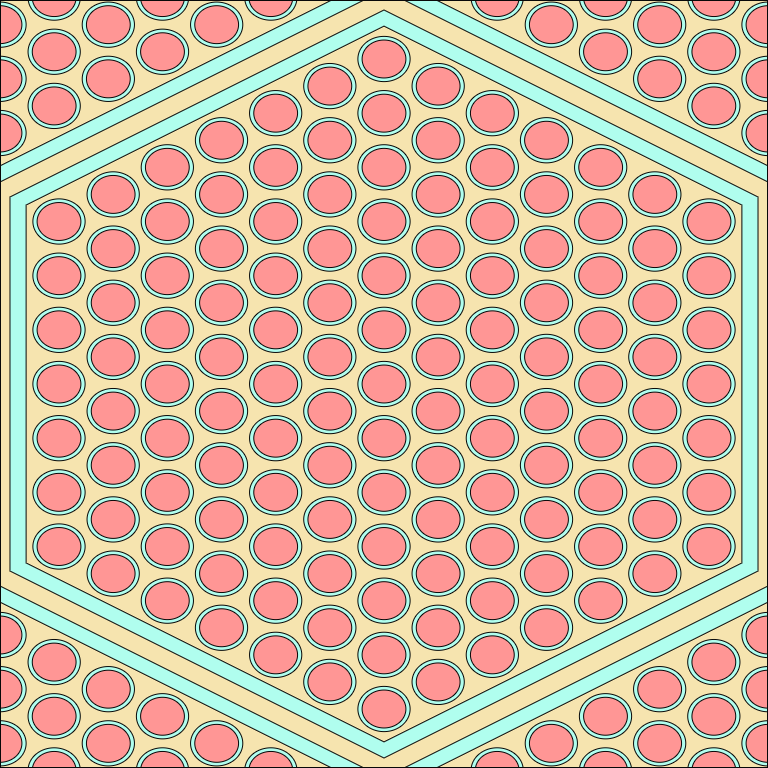
A Shadertoy shader for this pattern:

```glsl
#define STRETCH 1.1547005      // height factor that makes the squashed lattice regular
#define BAND_OUTER 0.487
#define BAND_INNER 0.466
#define DOT_STEP 0.07053
#define DOT_RINGS 6.0
#define RIM_RADIUS 0.0340
#define DOT_RADIUS 0.0285
#define LINE_WIDTH 0.0013
#define CREAM vec3(0.965, 0.895, 0.685)
#define PINK vec3(1.0, 0.59, 0.585)
#define MINT vec3(0.69, 0.995, 0.935)
#define INK vec3(0.03)

// Offset from the nearest centre of a staggered lattice
vec2 hexLocal(vec2 p, vec2 period) {
    vec2 a = mod(p + 0.5 * period, period) - 0.5 * period;
    vec2 b = mod(p, period) - 0.5 * period;
    vec2 squash = vec2(1.0, STRETCH);
    return length(a * squash) < length(b * squash) ? a : b;
}

// Distance to a squashed pointy-top hexagon of half width r
float hexagon(vec2 p, float r) {
    p = abs(p);
    return max(p.x - r, (p.y + 0.5 * p.x - r) / length(vec2(1.0, 0.5)));
}

// Approximate distance to a squashed circle of half width r
float oval(vec2 p, float r) {
    vec2 q = p * vec2(1.0, STRETCH);
    float len = max(length(q), 1e-5);
    float slope = length(q * vec2(1.0, STRETCH)) / len;
    return (len - r) / max(slope, 0.5);
}

float fill(float d, float px) {
    return clamp(0.5 - d / px, 0.0, 1.0);
}

// Box-filtered line, correct even when thinner than a pixel
float stroke(float d, float px) {
    return fill(d - 0.5 * LINE_WIDTH, px) - fill(d + 0.5 * LINE_WIDTH, px);
}

void mainImage(out vec4 fragColor, in vec2 fragCoord) {
    float px = 1.0 / iResolution.y;
    vec2 halfSize = 0.5 * iResolution.xy * px;
    vec2 p = fragCoord * px - halfSize;

    // Large hexagon tiles with a mint band
    vec2 tile = hexLocal(p, vec2(1.0, 1.5));
    float bandOuter = hexagon(tile, BAND_OUTER);
    float bandInner = hexagon(tile, BAND_INNER);
    vec3 color = mix(CREAM, MINT, fill(bandOuter, px));
    color = mix(color, CREAM, fill(bandInner, px));
    float ink = max(stroke(bandOuter, px), stroke(bandInner, px));

    // Rimmed dots, kept only where their centres lie inside the tile
    vec2 cell = hexLocal(tile, DOT_STEP * vec2(2.0, 1.0));
    if (hexagon(tile - cell, (DOT_RINGS + 0.5) * DOT_STEP) < 0.0) {
        float rim = oval(cell, RIM_RADIUS);
        float dot_ = oval(cell, DOT_RADIUS);
        color = mix(color, MINT, fill(rim, px));
        color = mix(color, PINK, fill(dot_, px));
        ink = max(ink, max(stroke(rim, px), stroke(dot_, px)));
    }

    // Thin frame along the canvas border
    vec2 margin = halfSize - abs(p);
    ink = max(ink, stroke(min(margin.x, margin.y) - 0.5 * LINE_WIDTH, px));

    fragColor = vec4(mix(color, INK, ink), 1.0);
}
```
